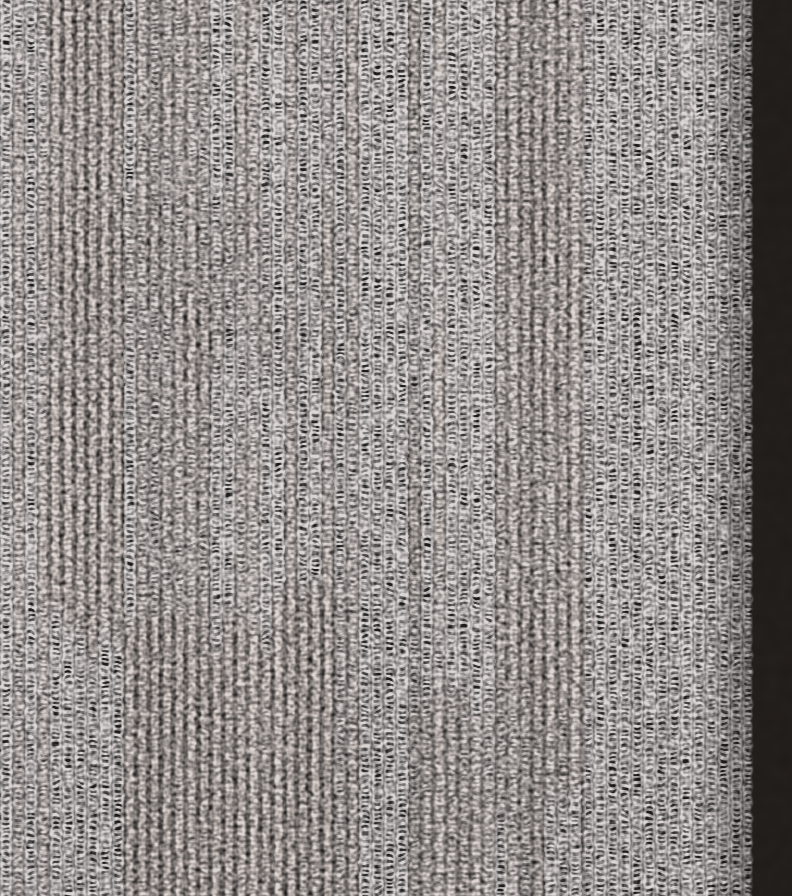
Write a WebGL 1 fragment shader that draws this texture.

```glsl
precision highp float;
// Grey ribbed carpet with looped ladder stitches, faint brownish patches and a dark border on the right.
uniform vec2 u_resolution;

float hash(float n) {
  return fract(sin(n * 12.9898 + 4.1) * 4375.85);
}

vec2 gradientAt(vec2 cell) {
  float a = 6.2832 * fract(sin(dot(cell, vec2(127.1, 311.7))) * 4375.85);
  return vec2(cos(a), sin(a));
}

// Gradient noise, about -0.7 to 0.7
float noise(vec2 p) {
  vec2 i = floor(p), f = fract(p);
  vec2 u = f * f * (3.0 - 2.0 * f);
  vec2 e = vec2(1.0, 0.0);
  float low = mix(dot(gradientAt(i), f), dot(gradientAt(i + e.xy), f - e.xy), u.x);
  float high = mix(dot(gradientAt(i + e.yx), f - e.yx), dot(gradientAt(i + 1.0), f - 1.0), u.x);
  return mix(low, high, u.y);
}

// Rectangular patch with crisp sides and soft ends
float patchArea(vec2 p, vec2 lo, vec2 hi) {
  vec2 soft = vec2(0.006, 0.025);
  vec2 s = smoothstep(lo - soft, lo + soft, p) * (1.0 - smoothstep(hi - soft, hi + soft, p));
  return s.x * s.y;
}

void main() {
  vec2 uv = gl_FragCoord.xy / u_resolution;

  // Rib and stitch coordinates; ribs run nearly straight
  float x = uv.x * 64.0 + 0.16 * noise(uv * vec2(64.0, 120.0)) + 0.10 * noise(uv * vec2(20.0, 6.0));
  float rib = floor(x);
  float across = abs(fract(x) - 0.5);
  float y = uv.y * 168.0 + hash(rib) + 0.9 * noise(uv * vec2(64.0, 60.0) + 7.0);

  // Brownish corded patches; their ends step from rib to rib
  vec2 p = vec2((rib + 0.5) / 64.0, uv.y + 0.07 * (hash(rib + 31.0) - 0.5));
  float corded = 0.95 * patchArea(p, vec2(0.06, 0.29), vec2(0.155, 1.2));
  corded = max(corded, patchArea(p, vec2(0.155, -0.2), vec2(0.34, 0.29)));
  corded = max(corded, patchArea(p, vec2(0.34, -0.2), vec2(0.43, 0.36)));
  corded = max(corded, 0.7 * patchArea(p, vec2(0.52, -0.2), vec2(0.62, 0.20)));
  corded = max(corded, 0.8 * patchArea(p, vec2(0.62, 0.12), vec2(0.74, 1.2)));
  corded = max(corded, 0.45 * patchArea(p, vec2(0.15, 0.6), vec2(0.34, 0.77)));
  float stray = step(0.62, hash(rib + 5.0)) * step(uv.x, 0.74);
  corded = max(corded, stray * (0.6 + 0.6 * noise(vec2(rib * 1.7, uv.y * 6.0))));
  corded = clamp(corded + 0.4 * noise(vec2(uv.x * 24.0, uv.y * 9.0)), 0.0, 1.0);

  // Ladder stitch: dark pits of uneven depth between pale rungs
  float rung = smoothstep(0.2, 0.85, 0.5 + 0.5 * cos(6.2832 * y));
  float pit = rung * (1.0 - smoothstep(0.14, 0.40, across));
  float depth = 0.68 + 0.9 * noise(vec2(rib * 0.7, uv.y * 55.0));
  float ladder = 0.71 - 0.50 * pit * depth - 0.15 * smoothstep(0.34, 0.5, across);

  // Corded stitch: pale cord between continuous grooves
  float groove = smoothstep(0.16, 0.42, across);
  float cord = 0.69 - 0.29 * groove - 0.08 * rung * (1.0 - groove);

  // Yarn fibres, tone of each rib and broad wear
  float light = mix(ladder, cord, corded);
  light += 0.36 * noise(uv * vec2(190.0, 225.0)) + 0.20 * noise(uv * vec2(110.0, 150.0) + 19.0);
  light += 0.07 * (hash(rib + 71.0) - 0.5) + 0.03 * noise(uv * vec2(5.0, 4.0) + 3.0);
  light = (light - 0.58) * 1.15 + 0.60;

  // Soft light, fading toward the border and the lower edge
  light *= 1.0 - 0.24 * smoothstep(0.87, 0.95, uv.x);
  light *= 0.96 + 0.04 * smoothstep(0.0, 0.5, uv.y);

  vec3 yarn = light * mix(vec3(1.01, 0.985, 0.98), vec3(1.025, 0.975, 0.955), corded);
  yarn = clamp(yarn, vec3(0.12, 0.10, 0.09), vec3(0.86, 0.84, 0.84));

  // Plain dark border with a faintly fuzzy seam
  vec3 border = vec3(0.135, 0.118, 0.108) + 0.012 * noise(uv * vec2(60.0, 70.0));
  float seam = 0.949 + 0.003 * noise(vec2(3.0, uv.y * 110.0));
  gl_FragColor = vec4(mix(yarn, border, smoothstep(seam - 0.0025, seam + 0.0025, uv.x)), 1.0);
}
```
